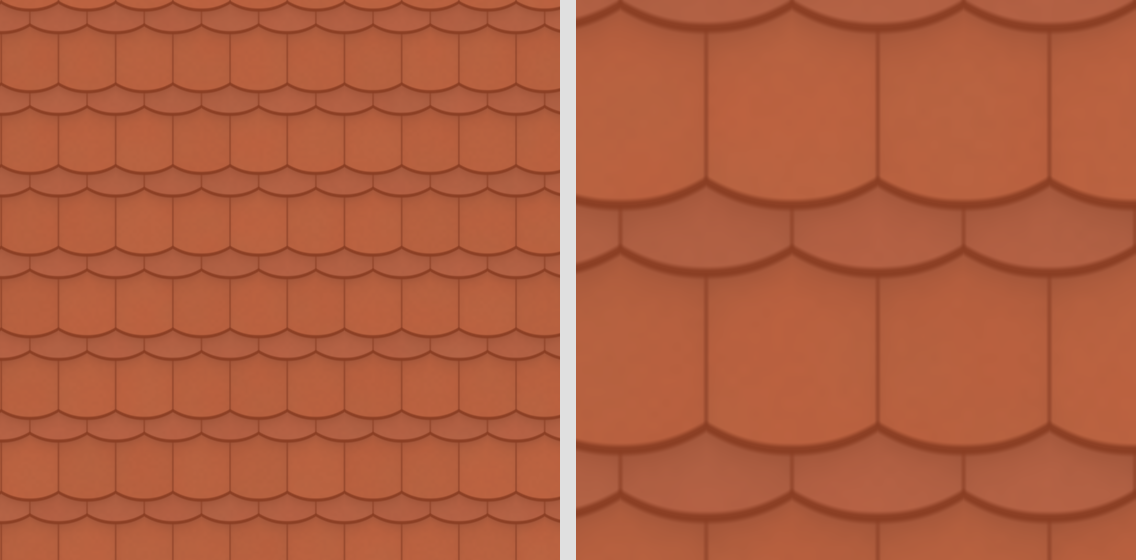
Left, the full canvas; right, a detail of the centre.
This texture is drawn by a Shadertoy shader. Its source:

```glsl
const float COLS = 9.79;          // tiles across
const float ROWS = 6.857;         // pairs of courses down
const vec2  OFFSET = vec2(0.022, 0.027);
const float SHORT_GAP = 0.277;    // visible height of the short course
const float ARC_DEPTH = 0.096;    // drop of the rounded tile foot
const float ARC_POWER = 2.2;
const float EDGE_HALF = 0.019;    // half width of the foot line, in rows
const float SEAM_HALF = 0.012;    // half width of the side joint, in columns
const float SHADOW_LENGTH = 0.085;
const float TILE_VARIATION = 0.022;
const float BLOTCH = 0.035;
const float GRAIN = 0.018;

const vec3 CLAY        = vec3(0.725, 0.382, 0.250);
const vec3 SHORT_CLAY  = vec3(0.705, 0.382, 0.268);
const vec3 SHADOW_CLAY = vec3(0.615, 0.325, 0.220);
const vec3 EDGE_CLAY   = vec3(0.540, 0.240, 0.135);
const vec3 SEAM_CLAY   = vec3(0.575, 0.275, 0.170);

float hash(vec2 p) {
    return fract(sin(dot(p, vec2(127.1, 311.7))) * 43758.5453);
}

float valueNoise(vec2 p) {
    vec2 i = floor(p), f = fract(p);
    f = f * f * (3.0 - 2.0 * f);
    return mix(mix(hash(i), hash(i + vec2(1, 0)), f.x),
               mix(hash(i + vec2(0, 1)), hash(i + vec2(1, 1)), f.x), f.y);
}

// Rounded foot: 0 at the joints, 1 at the middle of a tile
float footArc(float x) {
    return 1.0 - pow(abs(2.0 * fract(x) - 1.0), ARC_POWER);
}

float softLine(float dist, float halfWidth, float blur) {
    return 1.0 - smoothstep(max(halfWidth - blur, 0.0), halfWidth + blur, dist);
}

void mainImage(out vec4 fragColor, in vec2 fragCoord) {
    vec2 uv = fragCoord / iResolution.xy;
    vec2 grid = vec2(uv.x, 1.0 - uv.y) * vec2(COLS, ROWS) - OFFSET;
    vec2 pixel = vec2(COLS, ROWS) / iResolution.xy;

    // Drop below the feet of the tall and the short courses
    float tallDrop = grid.y - ARC_DEPTH * footArc(grid.x);
    float shortDrop = grid.y - SHORT_GAP - ARC_DEPTH * footArc(grid.x + 0.5);
    float belowTall = fract(tallDrop), belowShort = fract(shortDrop);
    bool isShort = belowTall < belowShort;
    float below = min(belowTall, belowShort);
    float above = 1.0 - max(belowTall, belowShort);

    // Tile identity; the short course is shifted by half a tile
    float column = grid.x + (isShort ? 0.5 : 0.0);
    vec2 tile = vec2(floor(column), isShort ? floor(tallDrop) + 57.0 : floor(shortDrop));

    // Clay with tile tint, blotches and fine grain
    vec3 color = isShort ? SHORT_CLAY : CLAY;
    float tint = hash(tile) - 0.5;
    float blotch = valueNoise(uv * 22.0 + 7.0 * hash(tile + 3.0)) - 0.5;
    float grain = valueNoise(uv * 150.0) - 0.5;
    color *= 1.0 + TILE_VARIATION * tint + GRAIN * grain;
    color += BLOTCH * blotch * vec3(0.35, -0.25, -0.2);

    // Cast shadow, and a slight shade beside each joint
    float seamDist = abs(fract(column + 0.5) - 0.5);
    color = mix(color, SHADOW_CLAY, 0.9 * exp(-below / SHADOW_LENGTH));
    color *= 1.0 - 0.035 * exp(-seamDist / 0.06);

    // Joints and foot lines
    float seam = softLine(seamDist, SEAM_HALF, max(pixel.x, 0.012));
    color = mix(color, SEAM_CLAY, 0.8 * seam);
    float edge = softLine(min(below, above), EDGE_HALF, max(pixel.y, 0.014));
    color = mix(color, EDGE_CLAY, 0.92 * edge);

    fragColor = vec4(color, 1.0);
}
```
